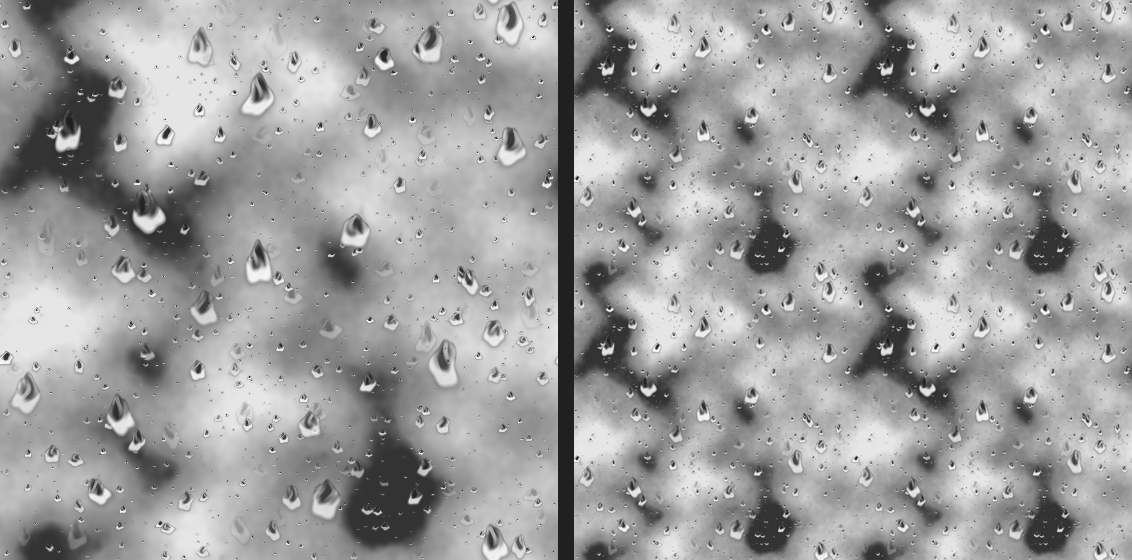
Left, the tile; right, the same tile 2 across and 2 down.
Write a Shadertoy shader that draws this texture.

```glsl
// Rain drops on a window pane in front of a blurred grey sky with dark patches.
// The backdrop is a sum of whole-number sine waves; the drops are shaded
// teardrops scattered in jittered grids whose cell numbers wrap, so it tiles.

const float TAU = 6.2831853;
const float DARK_PATCH = 0.2;
const float DROP_CORE = 0.1;
const float DROP_GLOW = 0.97;

vec4 hash4(vec2 cell, float seed) {
    vec4 h = fract(vec4(cell.xyx, cell.y + seed) * vec4(0.1031, 0.1030, 0.0973, 0.1099)
                   + seed * 0.137);
    h += dot(h, h.wzxy + 33.33);
    return fract((h.xxyz + h.yzzw) * h.zywx);
}

mat2 rotation(float angle) {
    float c = cos(angle), s = sin(angle);
    return mat2(c, s, -s, c);
}

// Wrapping random field of about unit variance; frequencies grow from lowest.
float waveField(vec2 p, float lowest, float growth, float seed) {
    float sum = 0.0, power = 0.0;
    for (int i = 0; i < 18; i++) {
        float n = float(i);
        float radius = lowest + growth * n;
        float angle = n * 2.4 + seed;
        vec2 k = round(radius * vec2(cos(angle), sin(angle)));
        float amplitude = 1.0 / radius;
        sum += amplitude * sin(TAU * (dot(k, p) + hash4(vec2(n, 3.0), seed).x));
        power += 0.5 * amplitude * amplitude;
    }
    return sum / sqrt(power);
}

// Soft grey sky, dark blurred shapes and a little haze on the glass.
float backdrop(vec2 p) {
    vec2 warped = p + 0.022 * sin(TAU * (p.yx * vec2(3.0, 2.0) + vec2(0.2, 0.6)))
                    + 0.008 * sin(TAU * (p.yx * vec2(7.0, 8.0) + vec2(0.7, 0.1)));
    float sky = waveField(warped, 1.6, 0.28, 4.0);
    float haze = waveField(p, 13.0, 2.5, 9.0);
    float tone = 0.655 + 0.135 * sky + 0.014 * haze;
    float patchAmount = smoothstep(0.95, 1.75, -sky + 0.06 * haze);
    return clamp(mix(tone, DARK_PATCH, patchAmount), 0.15, 0.9);
}

// One drop of unit radius: dark streaky core above, bright crescent below.
float shadeDrop(float tone, vec2 q, float blur, float opacity, vec4 rnd) {
    // Teardrop outline with a lean and a ragged edge
    q.x += 0.22 * rnd.y * sin(2.5 * q.y + TAU * rnd.x);
    q.x /= max(1.0 - 0.28 * q.y, 0.4);
    float angle = atan(q.y, q.x);
    float edge = length(q) - 1.0
               + 0.1 * rnd.z * sin(3.0 * angle + TAU * rnd.w)
               + 0.07 * sin(5.0 * angle + TAU * rnd.x);
    float mask = 1.0 - smoothstep(-blur, blur, edge);

    // Refraction streaks inside
    float bend = 2.2 * sin(2.6 * q.y + TAU * rnd.z) + TAU * rnd.w;
    float streak = 0.5 + 0.5 * sin(5.0 * q.x + bend);
    float ripple = 0.5 + 0.5 * sin(9.0 * q.x - 4.0 * q.y + 1.7 * bend);
    float core = 1.0 - smoothstep(0.35, 0.9, length((q - vec2(0.0, 0.28)) * vec2(1.15, 0.95)));
    core *= smoothstep(0.1, 0.65, 0.7 * streak + 0.4 * ripple);
    float glow = 1.0 - smoothstep(-0.45, -0.12, q.y - 0.5 * q.x * q.x + 0.15 * (streak - 0.5));

    float inside = 0.75 * tone + 0.2 + 0.2 * (ripple - 0.5);
    inside = mix(inside, DROP_CORE, 0.9 * core);
    inside = mix(inside, DROP_GLOW, 0.92 * glow);
    inside *= 1.0 - 0.35 * smoothstep(-0.22, 0.0, edge);

    // Thin contact shadow around the lower side
    float shadow = exp(-7.0 * max(edge, 0.0)) * (1.0 - smoothstep(-0.6, 0.6, q.y));
    tone *= 1.0 - 0.22 * opacity * shadow;
    return mix(tone, inside, mask * opacity);
}

// Scatters drops over a wrapping grid; size is the half width on the canvas.
float dropLayer(float tone, vec2 p, float cells, float size, float density,
                vec2 stretch, vec2 opacity, float seed) {
    float softness = 0.0007 + 0.7 / iResolution.y;
    vec2 home = floor(p * cells);
    for (int y = -1; y <= 1; y++) {
        for (int x = -1; x <= 1; x++) {
            vec2 cell = home + vec2(x, y);
            vec2 id = mod(cell, cells);
            vec4 place = hash4(id, seed);
            vec4 look = hash4(id, seed + 17.0);
            if (place.w > density) continue;
            vec2 center = (cell + 0.5 + 0.85 * (place.xy - 0.5)) / cells;
            float radius = size * mix(0.65, 1.25, place.z);
            vec2 q = rotation(0.8 * (look.x - 0.5) * look.y) * (p - center) / radius;
            q.y /= mix(stretch.x, stretch.y, look.z);
            tone = shadeDrop(tone, q, softness / radius, mix(opacity.x, opacity.y, look.w), look);
        }
    }
    return tone;
}

void mainImage(out vec4 fragColor, in vec2 fragCoord) {
    vec2 p = fragCoord / iResolution.xy;
    float tone = backdrop(p);
    // Faint smears, then specks, beads, small drops and large drops
    tone = dropLayer(tone, p, 11.0, 0.015, 0.45, vec2(0.7, 1.9), vec2(0.1, 0.4), 2.0);
    tone = dropLayer(tone, p, 52.0, 0.0024, 0.32, vec2(0.7, 1.1), vec2(0.3, 0.95), 5.0);
    tone = dropLayer(tone, p, 25.0, 0.0060, 0.42, vec2(0.75, 1.25), vec2(0.4, 1.0), 11.0);
    tone = dropLayer(tone, p, 13.0, 0.0110, 0.42, vec2(0.8, 1.7), vec2(0.6, 1.0), 23.0);
    tone = dropLayer(tone, p, 7.0, 0.0210, 0.58, vec2(1.1, 1.8), vec2(0.7, 1.0), 31.0);
    fragColor = vec4(vec3(clamp(tone, 0.0, 1.0)), 1.0);
}
```
